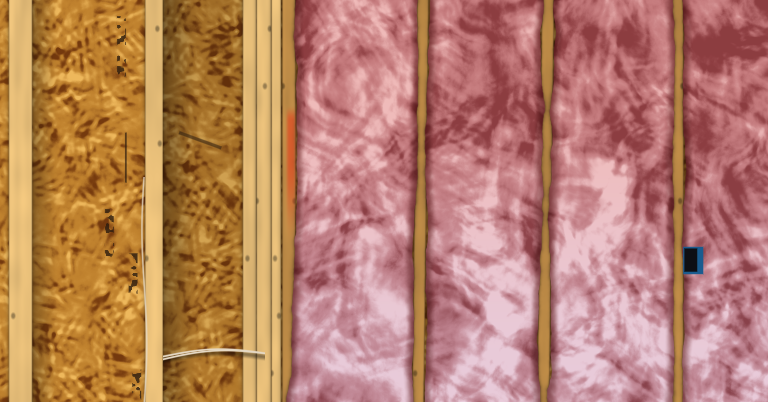
This texture is drawn by a Shadertoy shader. Its source:

```glsl
// An open wall: strand board and pine studs on the left, pink batts on the right.
// Boards and batts are interval distances; strands, grain and fluff come from
// stretched value noise layered in several directions.
const float ASPECT = 1.91;
const vec3 OSB_DARK = vec3(0.43, 0.21, 0.05);
const vec3 OSB_MID = vec3(0.71, 0.48, 0.17);
const vec3 OSB_LIGHT = vec3(0.88, 0.68, 0.34);
const vec3 PINE = vec3(0.90, 0.74, 0.47);
const vec3 PINE_DEEP = vec3(0.75, 0.55, 0.28);
const vec3 PINK_DEEP = vec3(0.54, 0.25, 0.27);
const vec3 PINK_MID = vec3(0.76, 0.51, 0.53);
const vec3 PINK_LIGHT = vec3(0.92, 0.77, 0.78);
const vec3 LILAC_TINT = vec3(0.99, 1.03, 1.09);
const vec3 ROSE_TINT = vec3(1.02, 0.95, 0.93);
const vec3 CABLE = vec3(0.90, 0.85, 0.77);
const vec3 INK = vec3(0.17, 0.11, 0.06);
// Left and right edges, in canvas heights
const vec2 STUDS[9] = vec2[9](vec2(0.022, 0.080), vec2(0.361, 0.405),
    vec2(0.604, 0.638), vec2(0.638, 0.675), vec2(0.675, 0.699),
    vec2(0.702, 0.735), vec2(1.031, 1.060), vec2(1.342, 1.372), vec2(1.670, 1.700));
const vec2 BATTS[4] = vec2[4](vec2(0.735, 1.033), vec2(1.061, 1.344),
    vec2(1.372, 1.674), vec2(1.701, 2.000));

float hash(vec2 p) { return fract(sin(dot(p, vec2(127.1, 311.7))) * 43758.5453); }

float noise(vec2 p) {
    vec2 i = floor(p), f = fract(p);
    f = f * f * (3.0 - 2.0 * f);
    return mix(mix(hash(i), hash(i + vec2(1, 0)), f.x),
               mix(hash(i + vec2(0, 1)), hash(i + vec2(1, 1)), f.x), f.y);
}

mat2 rot(float a) { float c = cos(a), s = sin(a); return mat2(c, s, -s, c); }

float fbm(vec2 p) {
    float sum = 0.0, amp = 0.52;
    for (int i = 0; i < 5; i++) {
        sum += amp * noise(p);
        p = rot(0.6) * p * 2.03 + 3.7;
        amp *= 0.5;
    }
    return sum;
}

float fill(float d) { float w = 0.8 / iResolution.y; return 1.0 - smoothstep(-w, w, d); }

float box(vec2 p, vec2 center, vec2 halfSize) {
    vec2 d = abs(p - center) - halfSize;
    return max(d.x, d.y);
}

// Straight strands in several directions, shaded beside the studs
vec3 strandBoard(vec2 p) {
    float tone = 0.52 + 0.5 * (fbm(p * 32.0) - 0.5);
    for (int i = 0; i < 5; i++) {
        vec2 q = rot(float(i) * 0.63 + 0.2) * p + float(i) * 5.3;
        tone += 0.5 * (noise(q * vec2(28, 105)) - 0.5) * smoothstep(0.3, 0.7, noise(q * 15.0));
    }
    vec3 col = mix(OSB_DARK, OSB_MID, smoothstep(0.1, 0.52, tone));
    col = mix(col, OSB_LIGHT, smoothstep(0.5, 0.95, tone));
    float shade = 0.28 * (1.0 - smoothstep(0.08, 0.15, p.x)) * step(0.05, p.x);
    shade += step(0.405, p.x) * (0.36 - 0.28 * smoothstep(0.405, 0.5, p.x) + 0.10 * p.y);
    return col * (1.06 - shade);
}

// Ink smudges in a narrow column
float stamp(vec2 p, float x, float y, float halfHeight) {
    return fill(box(p, vec2(x, y), vec2(0.011, halfHeight)))
         * smoothstep(0.53, 0.67, noise(p * vec2(105, 120)));
}

// Grained stud with scattered knots and a narrow contact shadow
void board(inout vec3 col, vec2 p, vec2 span, vec3 tint) {
    float d = max(span.x - p.x, p.x - span.y);
    col *= 1.0 - 0.35 * exp(-max(d, 0.0) / 0.004);
    float grain = noise(p * vec2(70, 4)) + 0.7 * noise(p * vec2(45, 16));
    float cell = floor(p.y * 7.0);
    vec2 knot = vec2(mix(span.x, span.y, hash(vec2(cell, span.x))), (cell + 0.5) / 7.0);
    float dark = 0.35 * step(0.6, hash(vec2(span.y, cell)))
               * (1.0 - smoothstep(0.002, 0.008, length((p - knot) * vec2(1.0, 0.7))));
    vec3 wood = tint * (0.92 + 0.1 * grain) * (1.0 - dark);
    col = mix(col, wood * (1.0 - 0.2 * smoothstep(-0.004, 0.0, d)), fill(d));
}

// Lumpy fluff, crossing fibres and one vertical crease
vec3 fluff(vec2 p) {
    vec2 warp = vec2(fbm(p * 6.0), fbm(p * 6.0 + 17.0)) - 0.5;
    vec2 q = p + 0.06 * warp;
    float tone = 0.5 + 0.85 * (fbm(q * vec2(12, 9)) - 0.5) + 0.5 * (fbm(q * 27.0) - 0.5);
    for (int i = 0; i < 5; i++) {
        vec2 s = rot(float(i) * 0.6 - 1.1) * q + float(i) * 2.9;
        float fibre = noise(s * vec2(62, 9)) + 0.5 * noise(s * vec2(120, 16)) - 0.75;
        tone += 0.3 * fibre * smoothstep(0.3, 0.75, noise(s * 8.0 + 4.0));
    }
    float crease = abs(p.x - 1.235 - 0.1 * warp.y);
    tone += 0.06 - 0.15 * smoothstep(0.15, 0.75, p.y)
          - 0.2 * exp(-crease / 0.015) * smoothstep(0.45, 0.7, p.y)
          - 0.1 * step(1.69, p.x) * smoothstep(0.3, 0.6, p.y);
    vec3 col = mix(PINK_DEEP, PINK_MID, smoothstep(0.1, 0.47, tone));
    col = mix(col, PINK_LIGHT, smoothstep(0.42, 0.8, tone));
    return col * mix(LILAC_TINT, ROSE_TINT, smoothstep(0.05, 0.8, p.y));
}

void mainImage(out vec4 fragColor, in vec2 fragCoord) {
    vec2 p = fragCoord / iResolution.xy * vec2(ASPECT, 1.0);
    vec3 col = strandBoard(p);
    // Ink marks and a slanted scuff
    float ink = stamp(p, 0.302, 0.885, 0.075) + stamp(p, 0.272, 0.42, 0.06)
              + stamp(p, 0.331, 0.32, 0.05) + stamp(p, 0.340, 0.04, 0.04);
    ink += fill(box(p, vec2(0.313, 0.608), vec2(0.002, 0.062)));
    ink += 0.7 * fill(box(rot(0.35) * (p - vec2(0.498, 0.651)), vec2(0), vec2(0.056, 0.004)));
    col = mix(col, INK, 0.8 * min(ink, 1.0));
    // Studs, the middle ones leaning, and a streak of red paint
    vec2 lean = p - vec2(0.012 * (p.y - 0.5) * step(0.9, p.x) * step(p.x, 1.55), 0.0);
    for (int i = 0; i < 9; i++) board(col, lean, STUDS[i], i < 5 ? PINE : PINE_DEEP);
    float paint = (1.0 - smoothstep(0.004, 0.016, abs(p.x - 0.724)))
                * smoothstep(0.38, 0.6, p.y) * (1.0 - smoothstep(0.70, 0.74, p.y));
    col = mix(col, vec3(0.86, 0.32, 0.15), 0.8 * paint);
    // Batts with ragged, shaded borders
    vec3 pink = fluff(p);
    float ragged = 0.022 * (fbm(p * vec2(14, 11)) - 0.5);
    for (int i = 0; i < 4; i++) {
        float flare = i == 0 ? 0.016 * (1.0 - smoothstep(0.0, 0.35, p.y)) : 0.0;
        float d = max(BATTS[i].x - flare - lean.x, lean.x - BATTS[i].y) + ragged;
        col *= 1.0 - 0.4 * exp(-max(d, 0.0) / 0.004);
        vec3 rim = mix(vec3(0.65, 0.48, 0.48), vec3(1), smoothstep(0.0, 0.024, -d));
        col = mix(col, pink * rim, fill(d));
    }
    // Blue outlet box with a dark opening
    col = mix(col, vec3(0.10, 0.36, 0.56), fill(box(p, vec2(1.724, 0.352), vec2(0.025, 0.034))));
    col = mix(col, vec3(0.05, 0.06, 0.08), fill(box(p, vec2(1.718, 0.353), vec2(0.016, 0.029))));
    // Paired cable and thin upright wire
    float t = (p.x - 0.405) / 0.255, inBay = step(0.0, t) * step(t, 1.0);
    float sag = p.y - 0.113 - 0.008 * t - 0.014 * sin(3.1416 * t);
    col *= 1.0 - 0.4 * inBay * (1.0 - smoothstep(0.0, 0.012, abs(sag + 0.009)));
    float cable = inBay * fill(min(abs(sag), abs(sag + 0.007 * (1.0 - t))) - 0.0023);
    float wire = fill(abs(p.x - 0.359 - 0.006 * sin(p.y * 11.0)) - 0.002) * step(p.y, 0.56);
    col = mix(col, CABLE, max(cable, 0.8 * wire));
    fragColor = vec4(clamp(col, 0.0, 1.0), 1.0);
}
```
